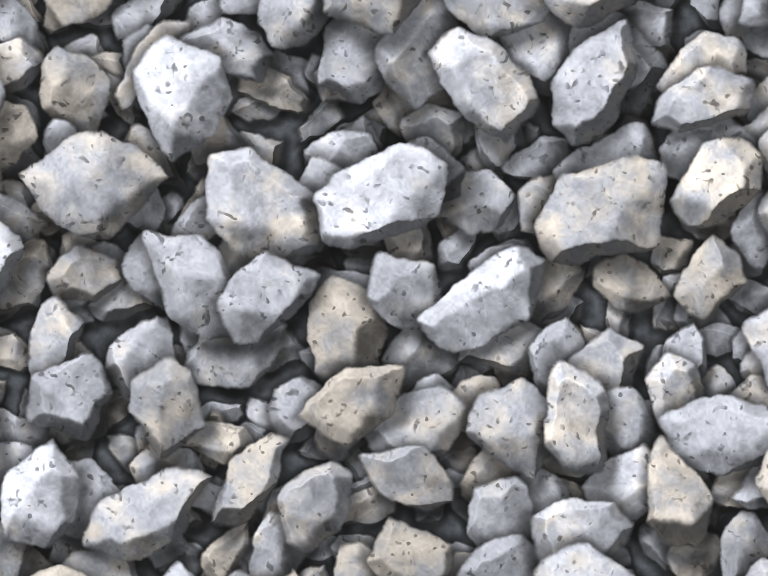
Give the GLSL for this texture, as a WebGL 1 fragment shader.

```glsl
precision highp float;
// Crushed grey gravel: four layers of angular stones, small ones below, large on top.
// Each stone is a rounded polygon with bevelled facets, lit from the upper left,
// painted over the earlier ones with a soft contact shadow.
uniform vec2 u_resolution;

#define SMALLEST 0.085     // cell size of the deepest layer, in canvas heights
#define LARGEST 0.185      // cell size of the top layer
#define TOP_FILL 0.66      // share of filled cells in the top layer
#define SOFTNESS 0.0026    // half width of a stone's edge
#define ROUGHNESS 0.010    // waviness of the outlines
#define AMBIENT 0.17
#define SUNLIGHT 0.90
#define SHADOW 0.68
#define PIT_DEPTH 0.55
#define TONE_CURVE 0.67    // below one lifts the shadows
#define COOL vec3(0.955, 0.98, 1.055)
#define WARM vec3(1.06, 1.0, 0.93)

const float TAU = 6.2831853;
const int SIDES = 7;

vec2 hash2(vec2 p) {
  vec3 q = fract(p.xyx * vec3(0.1031, 0.1030, 0.0973));
  q += dot(q, q.yzx + 33.33);
  return fract((q.xx + q.yz) * q.zy);
}

float noise(vec2 p) {
  vec2 i = floor(p), f = fract(p);
  f = f * f * (3.0 - 2.0 * f);
  float low = mix(hash2(i).x, hash2(i + vec2(1, 0)).x, f.x);
  float high = mix(hash2(i + vec2(0, 1)).x, hash2(i + vec2(1, 1)).x, f.x);
  return mix(low, high, f.y);
}

float fbm(vec2 p) {
  float sum = 0.0, amp = 0.5;
  for (int i = 0; i < 4; i++) {
    sum += amp * noise(p);
    p = mat2(1.6, 1.2, -1.2, 1.6) * p + 11.7;
    amp *= 0.5;
  }
  return sum / 0.9375;
}

// Returns the outline distance in x and the blended facet slope in yz.
vec3 stoneShape(vec2 q, vec2 id) {
  vec2 topSlope = (hash2(id + 5.1) - 0.5) * 0.9;
  float topWeight = exp(-26.0 * (0.40 - dot(topSlope, q)));
  vec2 slope = topSlope * topWeight;
  float total = topWeight, outline = 0.0;
  for (int i = 0; i < SIDES; i++) {
    vec2 h = hash2(id + 9.7 + float(i) * 3.31);
    float angle = (float(i) + 0.75 * h.x) * TAU / float(SIDES);
    vec2 normal = vec2(cos(angle), sin(angle));
    float d = dot(normal, q) - mix(0.66, 1.02, h.y);
    float steep = mix(0.55, 2.6, fract(h.x * 7.0 + h.y * 13.0));
    float weight = exp(clamp(26.0 * steep * d, -50.0, 30.0));
    slope += normal * steep * weight;
    total += weight;
    outline += exp(22.0 * d);
  }
  return vec3(log(outline) / 22.0, slope / total);
}

// Colour of the mineral surface before lighting.
vec3 stoneSurface(vec2 at, vec2 id) {
  vec2 h = hash2(id + 21.3);
  float mottle = fbm(at * 26.0);
  float grain = noise(at * 190.0);
  vec2 turned = mat2(0.8, 0.6, -0.6, 0.8) * at;
  float speckle = 0.62 * noise(turned * 92.0) + 0.38 * noise(at * 165.0);
  float pits = smoothstep(0.66, 0.88, speckle) * smoothstep(0.25, 0.6, mottle);
  float value = mix(0.86, 1.15, h.x) * (0.70 + 0.56 * mottle + 0.16 * (grain - 0.5));
  float warmth = smoothstep(0.5, 1.1, 0.75 * h.y + 1.1 * (mottle - 0.25));
  return value * (1.0 - PIT_DEPTH * pits) * mix(COOL, WARM, warmth);
}

// Paints one stone and its shadow over the colour below.
vec3 paintStone(vec3 below, vec2 p, vec2 id, vec2 center, float size, float depthTone) {
  vec2 h = hash2(id + 2.9);
  float angle = h.x * TAU * 0.5;
  mat2 turn = mat2(cos(angle), -sin(angle), sin(angle), cos(angle));
  float aspect = mix(0.5, 0.92, h.y);
  float radius = size * mix(0.58, 0.70, fract(h.x * 17.0));
  vec2 q = turn * (p - center) / radius;
  q.y /= aspect;
  if (dot(q, q) > 3.2) return below;

  vec3 shape = stoneShape(q, id);
  vec3 sun = normalize(vec3(-0.36, 0.58, 0.74));
  sun.xy = turn * sun.xy;
  float leeward = max(0.0, -dot(q, sun.xy) / (length(q) + 0.01));
  float shade = 1.0 - smoothstep(-0.05, 0.32, shape.x - 0.28 * leeward);
  vec3 color = below * (1.0 - SHADOW * shade);

  float edge = shape.x * radius * aspect;
  if (edge < SOFTNESS) {
    vec2 at = p + hash2(id + 33.1) * 7.0;
    vec2 chips = vec2(fbm(at * 38.0), fbm(at * 38.0 + 19.0)) - 0.5;
    float lambert = max(0.0, dot(normalize(vec3(shape.yz + 0.8 * chips, 1.0)), sun));
    float rim = mix(0.8, 1.0, smoothstep(0.0, 0.07, -shape.x));
    vec3 lit = stoneSurface(at, id) * (AMBIENT + SUNLIGHT * lambert) * rim * depthTone;
    color = mix(color, lit, 1.0 - smoothstep(-SOFTNESS, SOFTNESS, edge));
  }
  return color;
}

void main() {
  vec2 p = gl_FragCoord.xy / u_resolution.y;
  vec2 wobble = vec2(fbm(p * 24.0), fbm(p * 24.0 + 40.0)) - 0.5;
  vec2 rough = p + 2.0 * ROUGHNESS * wobble;
  vec3 color = vec3(0.19, 0.205, 0.225) * (0.5 + fbm(p * 60.0));

  for (int layer = 0; layer < 4; layer++) {
    float rise = float(layer) / 3.0;
    float size = mix(SMALLEST, LARGEST, rise);
    vec2 cell = floor(rough / size + rise * 0.9);
    for (int j = 1; j >= -1; j--) {
      for (int i = -1; i <= 1; i++) {
        vec2 spot = cell + vec2(i, j);
        vec2 id = spot + 60.0 + float(layer) * 37.0;
        if (hash2(id + 14.2).y > mix(1.0, TOP_FILL, rise)) continue;
        vec2 center = (spot - rise * 0.9 + 0.2 + 0.6 * hash2(id)) * size;
        color = paintStone(color, rough, id, center, size, mix(0.74, 1.03, rise));
      }
    }
  }
  color = 0.9 * pow(color + 0.03, vec3(TONE_CURVE));
  gl_FragColor = vec4(clamp(color, 0.0, 1.0), 1.0);
}
```
